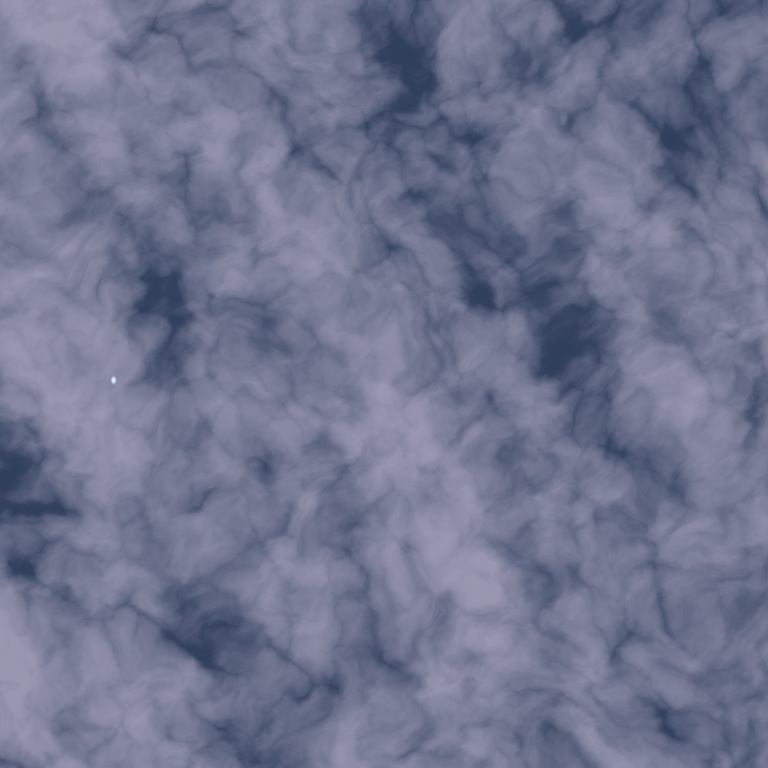
Reproduce this texture procedurally as a WebGL 2 fragment shader.

```glsl
#version 300 es
precision highp float;
// Dusky blue-violet cloud layer: slanted rows of soft puffs with dark gaps.

uniform vec2 u_resolution;
out vec4 outColor;

const vec3 GAP_COLOR = vec3(0.185, 0.244, 0.356);
const vec3 CLOUD_COLOR = vec3(0.600, 0.592, 0.692);
const vec3 SPARK_COLOR = vec3(0.86, 0.93, 1.0);

const vec2 ROW_ACROSS = vec2(0.86, 0.51);    // unit vector across the rows
const vec2 ROW_SCALE = vec2(8.5, 2.3);       // row frequency across, along
const vec2 PUFF_SCALE = vec2(12.0, 8.5);
const vec2 TUFT_SCALE = vec2(29.0, 23.0);
const vec2 WISP_SCALE = vec2(34.0, 60.0);
const float DETAIL_SCALE = 15.0;

const float BEND = 0.13;                     // large bends of the rows
const float FRAY = 0.045;                    // ragged puff edges
const float BASE_TONE = 0.60;
const float ROW_GAIN = 0.98;
const float PUFF_GAIN = 0.50;
const float TUFT_GAIN = 0.38;
const float DETAIL_GAIN = 0.66;
const float WISP_GAIN = 0.34;
const float SIDE_FADE = 0.12;                // slightly darker to the right
const float GAP_SOFTNESS = 0.012;            // keeps texture in the gaps

const vec2 SPARK_POS = vec2(0.148, 0.505);
const float SPARK_RADIUS = 0.0055;

// Integer hash giving two values in 0..1
vec2 hash2(vec2 cell) {
    uvec2 v = uvec2(ivec2(cell)) * 1664525u + 1013904u;
    v.x += v.y * 1664525u;
    v.y += v.x * 1664525u;
    v ^= v >> 16u;
    v.x += v.y * 1664525u;
    v.y += v.x * 1664525u;
    v ^= v >> 16u;
    return vec2(v & 65535u) / 65535.0;
}

float valueNoise(vec2 p) {
    vec2 cell = floor(p);
    vec2 f = fract(p);
    f = f * f * (3.0 - 2.0 * f);
    float low = mix(hash2(cell).x, hash2(cell + vec2(1, 0)).x, f.x);
    float high = mix(hash2(cell + vec2(0, 1)).x, hash2(cell + vec2(1, 1)).x, f.x);
    return mix(low, high, f.y);
}

// Layered noise, each octave turned to hide the grid
float fbm(vec2 p) {
    const mat2 TURN = mat2(1.6, 1.2, -1.2, 1.6);
    float sum = 0.0;
    float total = 0.0;
    float amplitude = 0.5;
    for (int i = 0; i < 4; i++) {
        sum += amplitude * valueNoise(p);
        total += amplitude;
        p = TURN * p + 17.3;
        amplitude *= 0.55;
    }
    return sum / total;
}

vec2 fbm2(vec2 p) {
    return vec2(fbm(p), fbm(p + 41.7)) - 0.5;
}

// Rounded domes, one per jittered cell, meeting in creases
float domes(vec2 p) {
    vec2 cell = floor(p);
    float nearest = 4.0;
    for (int y = -1; y <= 1; y++) {
        for (int x = -1; x <= 1; x++) {
            vec2 neighbor = cell + vec2(x, y);
            vec2 offset = neighbor + hash2(neighbor) - p;
            nearest = min(nearest, dot(offset, offset));
        }
    }
    return 1.0 - min(nearest, 1.0);
}

float cloudTone(vec2 uv) {
    // Row space, bent at large scale and frayed at small scale
    vec2 q = vec2(dot(uv, ROW_ACROSS), dot(uv, vec2(-ROW_ACROSS.y, ROW_ACROSS.x)));
    q += BEND * fbm2(uv * 4.5 + 3.1);
    vec2 frayed = q + FRAY * fbm2(uv * 22.0 + 9.4);

    float rows = 0.62 * valueNoise(frayed * ROW_SCALE + 5.2)
               + 0.38 * valueNoise(frayed * ROW_SCALE * 1.8 + 23.8);
    float puffs = domes(frayed * PUFF_SCALE + 11.0) - 0.75;
    float tufts = domes(frayed * TUFT_SCALE + 31.0) - 0.75;
    float detail = fbm(q * DETAIL_SCALE + 7.7) - 0.5;
    float wisps = fbm(frayed * WISP_SCALE + 2.0) - 0.5;

    // Creases show more where the layer is thin
    float relief = mix(1.4, 0.6, rows);
    float lift = ROW_GAIN * (rows - 0.5)
               + relief * (PUFF_GAIN * puffs + TUFT_GAIN * tufts)
               + DETAIL_GAIN * detail + WISP_GAIN * wisps
               + SIDE_FADE * (0.5 - uv.x);

    // Flatten the bright tops and ease the gaps toward their floor
    lift = clamp(lift, -0.9, 0.9);
    float tone = BASE_TONE + lift - 0.45 * lift * lift;
    tone = 0.5 * (tone + sqrt(tone * tone + GAP_SOFTNESS));
    return min(tone, 1.0);
}

void main() {
    vec2 uv = gl_FragCoord.xy / u_resolution.y;
    vec3 color = mix(GAP_COLOR, CLOUD_COLOR, cloudTone(uv));

    // Tiny bright point shining through
    vec2 toSpark = (uv - SPARK_POS) * vec2(1.2, 0.8);
    float spark = 1.0 - smoothstep(0.2, 1.0, length(toSpark) / SPARK_RADIUS);
    color = mix(color, SPARK_COLOR, spark);

    outColor = vec4(color, 1.0);
}
```
